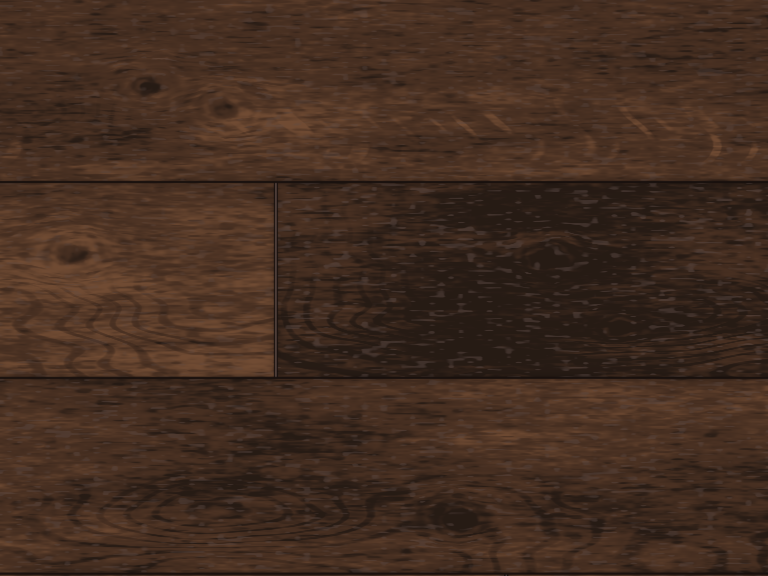
This texture is drawn by a WebGL 1 fragment shader. Its source:

```glsl
precision highp float;
uniform vec2 u_resolution;

// Plank layout, in units of canvas height
const float PLANK_HEIGHT = 0.34;
const float PLANK_LENGTH = 2.4;
const float ROW_OFFSET = 0.004;
const float JOINT_X = 0.479;
const float STAGGER = 1.0;
const float SEAM_HALF = 0.0019;
const float JOINT_HALF = 0.0036;
const float JOINT_CORE = 0.0014;
const float KNOT_COUNT = 6.0;

// Stain colours
const vec3 UMBER = vec3(0.15, 0.105, 0.08);
const vec3 WALNUT = vec3(0.28, 0.185, 0.13);
const vec3 HONEY = vec3(0.44, 0.295, 0.20);
const vec3 SILVER = vec3(0.36, 0.29, 0.27);
const vec3 GAP = vec3(0.09, 0.06, 0.05);

float hash(vec2 p) {
  vec3 q = fract(p.xyx * 0.1031);
  q += dot(q, q.yzx + 33.33);
  return fract((q.x + q.y) * q.z);
}

float noise(vec2 p) {
  vec2 i = floor(p);
  vec2 f = fract(p);
  f = f * f * (3.0 - 2.0 * f);
  return mix(mix(hash(i), hash(i + vec2(1.0, 0.0)), f.x),
             mix(hash(i + vec2(0.0, 1.0)), hash(i + 1.0), f.x), f.y);
}

float fbm(vec2 p) {
  float sum = 0.0;
  float amp = 0.533;
  for (int i = 0; i < 4; i++) {
    sum += amp * noise(p);
    p = p * 2.03 + 17.1;
    amp *= 0.5;
  }
  return sum;
}

float line(float dist, float halfWidth, float px) {
  return 1.0 - smoothstep(halfWidth - px * 0.7, halfWidth + px * 0.7, dist);
}

// Scattered knot centres from a quadratic sequence
vec2 knotCentre(float i) {
  float k = i * (i - 1.0);
  return fract(vec2(0.716 + 0.091 * i - 0.149 * k, 0.55 - 0.12 * i - 0.105 * k)) * vec2(1.333, 1.0);
}

void main() {
  float px = 1.0 / u_resolution.y;
  vec2 p = gl_FragCoord.xy * px;

  // Plank cell
  float across = (p.y - ROW_OFFSET) / PLANK_HEIGHT;
  float row = floor(across);
  float along = (p.x - JOINT_X - (row - 1.0) * STAGGER) / PLANK_LENGTH;
  float col = floor(along);
  vec2 local = vec2(fract(along), fract(across));
  float tone = fract(0.7 * row + 0.2 * col + 0.4);
  vec2 seed = vec2(col * 7.3 + row * 2.7, row * 3.1 + col * 5.9) + 20.0;

  // Knots bend the grain, darken their core and warm their surroundings
  vec2 bent = p;
  float knotShade = 0.0;
  float wobble = fbm(p * vec2(24.0, 36.0) + seed) - 0.5;
  for (float i = 0.0; i < KNOT_COUNT; i++) {
    vec2 centre = knotCentre(i);
    float sameRow = 1.0 - step(0.5, abs(floor((centre.y - ROW_OFFSET) / PLANK_HEIGHT) - row));
    float size = mix(0.011, 0.021, hash(vec2(i, 4.0)));
    vec2 d = p - centre;
    float r = length(d * vec2(0.8, 1.25)) / size + wobble * 1.3;
    float reach = sameRow * exp(-r * r / 9.0);
    bent.y -= d.y * 0.65 * reach;
    knotShade += reach * (0.13 + 0.13 * sin(r * 5.0));
    knotShade -= sameRow * 0.5 * exp(-r * r * 0.9);
  }
  bent.y += 0.006 * (noise(p * vec2(5.0, 9.0) + seed) - 0.5);
  vec2 g = bent + seed;

  // Broad stain clouds, strongest on dark planks
  float shade = mix(0.27, 0.77, tone);
  shade += (fbm(g * vec2(2.2, 6.5)) - 0.5) * mix(0.95, 0.5, tone);
  shade += (fbm(g * vec2(4.0, 38.0)) - 0.5) * 0.42;

  // Cathedral growth rings in the lower part of each plank
  float topRow = step(1.5, row);
  float cathedral = (1.0 - smoothstep(0.2, 0.6, local.y)) * (1.0 - topRow);
  float ring = sin(60.0 * (noise(g * vec2(2.6, 9.0)) + 0.12 * noise(g * vec2(9.0, 30.0))));
  shade -= smoothstep(0.35, 1.0, ring) * (0.05 + 0.2 * cathedral);

  // Pale curved ray flecks
  vec2 curl = vec2(p.x + 0.03 * sin(p.y * 40.0), p.y);
  float rayBand = topRow * smoothstep(0.06, 0.18, local.y) * (1.0 - smoothstep(0.28, 0.48, local.y));
  float ray = smoothstep(0.6, 0.85, noise(curl * vec2(46.0, 20.0) + seed));
  shade += ray * rayBand * smoothstep(0.35, 0.65, noise(p * vec2(4.0, 3.0) + 5.0)) * 0.28;

  // Fine fibres and open pores
  float fibre = noise(g * vec2(26.0, 190.0));
  float hair = noise(g * vec2(75.0, 330.0) + 9.0);
  float pore = smoothstep(0.6, 0.9, noise(g * vec2(34.0, 230.0) + 41.0));
  shade += (fibre - 0.5) * 0.25 + (hair - 0.5) * 0.2 - pore * 0.2 + knotShade;

  shade = clamp(shade, 0.0, 1.0);
  vec3 color = mix(UMBER, WALNUT, smoothstep(0.0, 0.5, shade));
  color = mix(color, HONEY, smoothstep(0.45, 1.0, shade));
  float glint = smoothstep(0.68, 0.92, noise(g * vec2(60.0, 240.0) + 73.0));
  color = mix(color, SILVER, glint * mix(0.5, 0.25, tone));

  // Bevels, dark seams and the pale core of the end joint
  float seam = min(local.y, 1.0 - local.y) * PLANK_HEIGHT;
  float joint = min(local.x, 1.0 - local.x) * PLANK_LENGTH;
  color *= 1.0 - 0.22 * exp(-min(seam, joint) / 0.006);
  color = mix(color, GAP, 0.85 * line(joint, JOINT_HALF, px));
  color = mix(color, SILVER, 0.85 * line(joint, JOINT_CORE, px));
  color = mix(color, GAP, 0.9 * line(seam, SEAM_HALF, px));

  gl_FragColor = vec4(color, 1.0);
}
```
